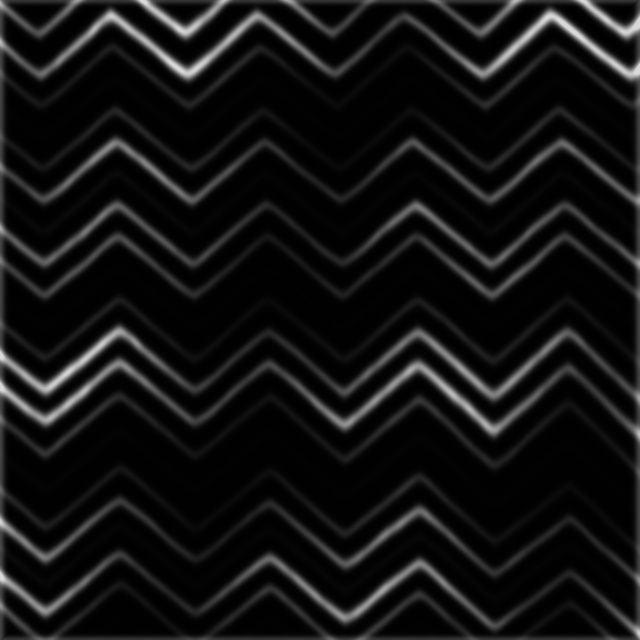
This pattern is drawn by a three.js fragment shader. Its source:

```glsl
// Soft glowing zigzag lines stacked on black, like worn chevron stripes.
// Each row is a rounded triangle wave with a Gaussian profile; its strength
// follows a cycle of eleven rows and fades in and out along its length.
varying vec2 vUv;

const float TAU = 6.2831853;

float hash(vec2 p) {
  p = fract(p * vec2(0.1031, 0.1137));
  p += dot(p, p.yx + 33.33);
  return fract((p.x + p.y) * p.x * 17.0);
}

float noise(vec2 p) {
  vec2 cell = floor(p), f = fract(p);
  f = f * f * (3.0 - 2.0 * f);
  return mix(mix(hash(cell), hash(cell + vec2(1.0, 0.0)), f.x),
             mix(hash(cell + vec2(0.0, 1.0)), hash(cell + 1.0), f.x), f.y);
}

float bump(float x, float center, float width) {
  float d = (x - center) / width;
  return exp(-d * d);
}

// Bump that wraps around the cycle of rows
float cycleBump(float row, float center, float width) {
  return bump(mod(row - center + 5.5, 11.0), 5.5, width);
}

float rowStrength(float row) {
  return 1.05 * cycleBump(row, 10.6, 1.1)
       + 0.55 * cycleBump(row, 3.8, 0.7)
       + 0.95 * cycleBump(row, 6.4, 0.6);
}

// Rounded triangle wave: 1 at the peaks, -1 in the valleys
float zigzag(float x, float depth) {
  float drift = 1.0 - exp(-4.0 * depth);
  float phase = (x - 0.172 - 0.017 * drift) / (0.2285 + 0.0055 * drift);
  return asin(0.985 * cos(TAU * phase)) / asin(0.985);
}

// Depth of a row's middle line, with uneven spacing and a sag at lower right
float rowDepth(float row, float x, float depth) {
  float sag = 0.04 * x * x * smoothstep(0.45, 0.85, depth);
  return 0.0705 + 0.0493 * row + 0.015 * min(row, 0.0)
       + 0.018 * bump(row, 14.5, 1.5) + sag;
}

void main() {
  float x = vUv.x, depth = 1.0 - vUv.y;
  float wave = 0.0445 * zigzag(x, depth);
  float sideGlow = exp(-min(x, 1.0 - x) / 0.03);
  float light = 0.0;

  for (int i = -2; i <= 20; i++) {
    float row = float(i);

    // Wear along the line: broad fading, patches and fine beads
    float fade = 0.64 + 0.36 * cos(TAU * (x - 0.28 + 0.018 * row) / 0.6);
    float patches = 0.65 + 0.6 * noise(vec2(x * 8.0 + 20.0, row * 7.0 + 40.0));
    float beads = 0.88 + 0.24 * noise(vec2(x * 75.0, row * 5.0 + 90.0));
    float strength = rowStrength(row) * (fade * patches * beads + 0.35 * sideGlow);

    // Distance across the sloping line, with a slight wobble
    float wobble = 0.003 * (noise(vec2(x * 30.0, row * 3.0 + 150.0)) - 0.5);
    float offset = 0.79 * (depth - rowDepth(row, x, depth) + wave + wobble);
    light += strength * bump(offset, 0.0, 0.0062 + 0.0022 * min(strength, 1.0));
  }

  // Dim blurred rim
  vec2 rim = min(vUv, 1.0 - vUv);
  light += 0.3 * max(bump(rim.x, 0.0, 0.007), 0.8 * bump(rim.y, 0.0, 0.006));

  gl_FragColor = vec4(vec3(0.005 + 0.85 * min(light, 1.0)), 1.0);
}
```
